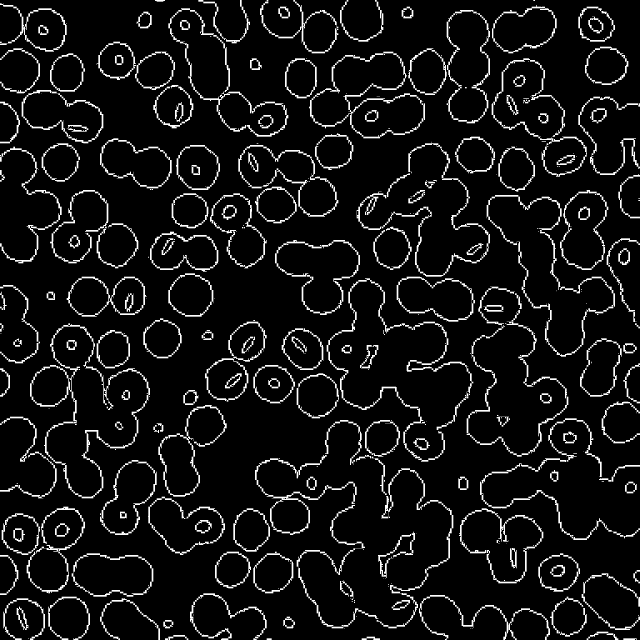
Reproduce this pattern procedurally as a three.js fragment shader.

```glsl
// White outlines of scattered round cells on black: a staggered, jittered grid of
// wobbly discs and two-lobed pairs, fused by a smooth union. The signed field is
// sampled on a coarse lattice, where zero crossings become thin stepped lines.

varying vec2 vUv;

const vec3 BACKGROUND = vec3(0.0);
const vec3 LINE_COLOUR = vec3(1.0);
const float LATTICE = 384.0;       // line steps across the canvas
const float LINE_HALF = 0.54;      // half line width, in lattice steps
const float CRISPNESS = 1.7;       // sharpness of the blend between steps
const float GRID = 14.0;           // cells across the canvas
const float RADIUS = 0.42;         // cell radius, in grid units
const float RADIUS_SPREAD = 0.10;
const float STRETCH = 0.11;        // how oval the cells may be
const float FUSION = 0.07;         // softness of the joints
const float EMPTY_SHARE = 0.14;
const float CORE_SHARE = 0.30;     // cells with a small loop inside
const float COARSE_WOBBLE = 0.055;
const float FINE_WOBBLE = 0.030;

vec2 hash2(vec2 p) {
  p = vec2(dot(p, vec2(127.1, 311.7)), dot(p, vec2(269.5, 183.3)));
  return fract(sin(p) * 43758.545);
}

float gradientDot(vec2 corner, vec2 offset) {
  return dot(hash2(corner) * 2.0 - 1.0, offset);
}

float gradientNoise(vec2 p) {
  vec2 i = floor(p);
  vec2 f = p - i;
  vec2 u = f * f * (3.0 - 2.0 * f);
  vec2 e = vec2(1.0, 0.0);
  return mix(mix(gradientDot(i, f), gradientDot(i + e.xy, f - e.xy), u.x),
             mix(gradientDot(i + e.yx, f - e.yx), gradientDot(i + e.xx, f - e.xx), u.x), u.y);
}

float smoothUnion(float a, float b, float k) {
  float h = max(k - abs(a - b), 0.0) / k;
  return min(a, b) - 0.25 * h * h * k;
}

// Approximate distance to an oval stretched along the unit vector axis.
float oval(vec2 v, vec2 axis, float stretch, float radius) {
  vec2 local = vec2(dot(v, axis), dot(v, vec2(-axis.y, axis.x)));
  return length(local * vec2(1.0 - stretch, 1.0 + stretch)) - radius;
}

// x: signed distance to the cell bodies, y: to the small loops; in grid units.
vec2 cellField(vec2 uv) {
  vec2 p = uv * GRID;
  float crowding = smoothstep(0.3, 1.0, uv.x);
  float wobble = COARSE_WOBBLE * gradientNoise(p * 3.3)
               + FINE_WOBBLE * gradientNoise(p * 8.0 + 31.0);
  float body = 1.0;
  float loops = 1.0;

  for (int j = -1; j <= 1; j++) {
    float row = floor(p.y) + float(j);
    float shift = 0.5 * mod(row, 2.0);
    for (int i = -1; i <= 1; i++) {
      vec2 id = vec2(floor(p.x - shift) + float(i), row);
      vec2 place = hash2(id + 3.7);
      vec2 kind = hash2(id + 41.3);
      vec2 shape = hash2(id + 83.9);
      vec2 inner = hash2(id + 127.2);
      float cellCrowding = smoothstep(0.3, 1.0, id.x / GRID);
      vec2 v = p - id - vec2(0.5 + shift, 0.5) - (place - 0.5) * mix(0.42, 0.56, cellCrowding);
      float angle = 6.2832 * shape.x;
      vec2 axis = vec2(cos(angle), sin(angle));

      if (kind.x < EMPTY_SHARE) {
        // Gaps sometimes hold a small stray loop.
        if (kind.y < 0.5) loops = min(loops, oval(v, axis, 0.1, mix(0.08, 0.15, inner.x)));
      } else {
        float radius = RADIUS + RADIUS_SPREAD * (shape.y - 0.5);
        float disc = oval(v, axis, STRETCH * inner.y, radius);
        if (kind.y < mix(0.11, 0.32, cellCrowding)) {
          float lobe = length(v - axis * mix(0.5, 0.72, inner.x)) - radius * 0.95;
          disc = smoothUnion(disc, lobe, 0.16);
        }
        body = smoothUnion(body, disc, FUSION);

        // Round cores, or narrow slivers lying off centre.
        if (kind.y > 1.0 - CORE_SHARE) {
          float sliver = step(0.72, inner.x);
          vec2 centre = (place.yx - 0.5) * mix(0.12, 0.3, sliver);
          float size = mix(mix(0.07, 0.15, inner.y), 0.09, sliver);
          loops = min(loops, oval(v - centre, axis, mix(0.12, 0.55, sliver), size));
        }
      }
    }
  }
  return vec2(body + wobble * (1.0 + 0.5 * crowding), loops + wobble * 0.9);
}

// One where either field crosses zero within half a line width.
float lineAt(vec2 field, vec2 slope, float outline) {
  vec2 hit = step(abs(field), LINE_HALF * slope);
  return max(hit.x * outline, hit.y);
}

void main() {
  vec2 g = vUv * LATTICE - 0.5;
  vec2 base = floor(g) + 0.5;
  vec2 weight = clamp((g - floor(g) - 0.5) * CRISPNESS + 0.5, 0.0, 1.0);

  vec2 a = cellField(base / LATTICE);
  vec2 b = cellField((base + vec2(1.0, 0.0)) / LATTICE);
  vec2 c = cellField((base + vec2(0.0, 1.0)) / LATTICE);
  vec2 d = cellField((base + 1.0) / LATTICE);
  vec2 slope = 0.5 * max(abs(b - a + d - c), abs(c - a + d - b));

  // Outlines break up towards the upper right.
  float outline = step(gradientNoise(vUv * 17.0), mix(0.9, 0.28, vUv.x * vUv.y));
  float line = mix(mix(lineAt(a, slope, outline), lineAt(b, slope, outline), weight.x),
                   mix(lineAt(c, slope, outline), lineAt(d, slope, outline), weight.x), weight.y);
  gl_FragColor = vec4(mix(BACKGROUND, LINE_COLOUR, line), 1.0);
}
```
